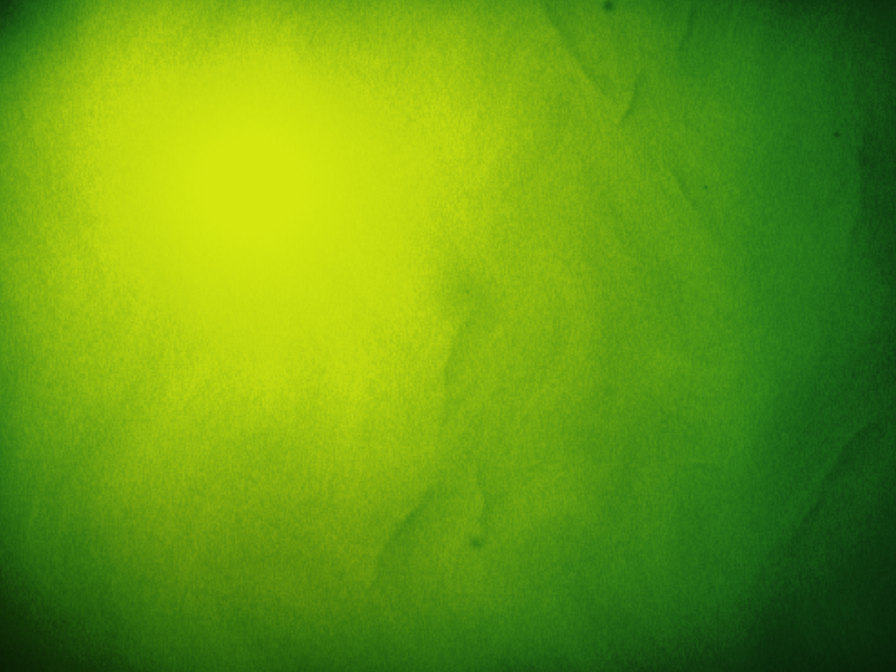
Write a Shadertoy shader that draws this background.

```glsl
// Crumpled green paper lit by a soft yellow glow at the upper left.
// A radial tone field with dark edges is mottled by warped sines and
// cellular noise, creased by curved folds, then mapped to a colour ramp.

const vec2 SHEET = vec2(4.0 / 3.0, 1.0);
const vec2 GLOW = vec2(0.373, 0.731);

float hash(vec2 p) {
    p = fract(p * vec2(0.1031, 0.1137));
    p += dot(p, p.yx + 33.33);
    return fract((p.x + p.y) * p.x * 47.0);
}

float valueNoise(vec2 p) {
    vec2 cell = floor(p), f = fract(p);
    f = f * f * (3.0 - 2.0 * f);
    return mix(mix(hash(cell), hash(cell + vec2(1, 0)), f.x),
               mix(hash(cell + vec2(0, 1)), hash(cell + vec2(1, 1)), f.x), f.y);
}

// Distance to the nearest scattered cell point
float cellular(vec2 p) {
    vec2 cell = floor(p);
    float nearest = 2.0;
    for (int y = -1; y <= 1; y++)
    for (int x = -1; x <= 1; x++) {
        vec2 c = cell + vec2(x, y);
        vec2 point = c + vec2(hash(c), hash(c + 37.0));
        nearest = min(nearest, length(p - point));
    }
    return nearest;
}

// Layered sines, each layer bent by the one before
float mottle(vec2 p) {
    float sum = 0.0, weight = 0.5;
    for (int i = 0; i < 6; i++) {
        p += 0.6 * sin(p.yx * 1.3 + float(i));
        sum += weight * sin(p.x) * sin(p.y + 0.7);
        p = mat2(1.5, 1.1, -1.1, 1.5) * p;
        weight *= 0.68;
    }
    return sum;
}

// Curved crease: shadow to the left of a->b, faint light to its right
float fold(vec2 p, vec2 a, vec2 b, float bend, float width) {
    float len = length(b - a);
    vec2 along = (b - a) / len;
    float t = dot(p - a, along) / len;
    float side = dot(p - a, vec2(-along.y, along.x)) - bend * 4.0 * t * (1.0 - t);
    float ends = smoothstep(0.0, 0.35, t) * (1.0 - smoothstep(0.6, 1.0, t));
    float shade = mix(-0.3, 1.0, smoothstep(-0.007, 0.007, side));
    return ends * shade * exp(-abs(side) / width);
}

float blob(vec2 p, vec2 centre, float radius) {
    vec2 d = (p - centre) / radius;
    return exp(-dot(d, d));
}

// Folds with wavering lines and uneven wear
float creases(vec2 p) {
    p += 0.004 * sin(p.yx * 43.0) + 0.002 * sin(p.yx * 117.0);
    float soft = fold(p, vec2(0.725, 0.580), vec2(0.656, 0.320), -0.025, 0.030);
    soft += fold(p, vec2(0.675, 0.325), vec2(0.530, 0.060), -0.020, 0.030);
    soft += fold(p, vec2(0.700, 0.330), vec2(0.715, 0.110), 0.010, 0.022);
    soft += fold(p, vec2(0.780, 1.040), vec2(0.945, 0.815), -0.015, 0.020);
    soft += fold(p, vec2(0.980, 0.785), vec2(1.100, 0.620), -0.015, 0.014);
    soft += fold(p, vec2(1.345, 0.420), vec2(1.150, 0.120), -0.025, 0.020);
    soft += fold(p, vec2(1.285, 0.870), vec2(1.250, 0.550), 0.010, 0.022);
    float sharp = fold(p, vec2(0.960, 0.910), vec2(0.908, 0.800), 0.003, 0.010);
    sharp += fold(p, vec2(1.030, 1.020), vec2(1.008, 0.880), 0.000, 0.010);
    return (0.6 + 0.8 * valueNoise(p * 22.0)) * (0.45 * soft + 0.85 * sharp);
}

float stains(vec2 p) {
    float dark = blob(p, vec2(0.709, 0.192), 0.009) + 0.4 * blob(p, vec2(0.680, 0.565), 0.035);
    dark += 1.3 * blob(p, vec2(0.906, 0.991), 0.008) + blob(p, vec2(1.245, 0.800), 0.004);
    return dark + blob(p, vec2(1.050, 0.721), 0.003) + 0.8 * blob(p, vec2(0.696, 0.566), 0.003);
}

// Glow falloff minus the darkened borders and corners
float lightTone(vec2 p) {
    vec2 far = SHEET - p;
    float border = 1.2 * (exp(-p.x / 0.09) + exp(-p.y / 0.09) + exp(-far.y / 0.08));
    border += 0.3 * exp(-far.x / 0.06) + 0.5 * smoothstep(1.06, 1.20, p.x);
    float corners = 1.5 * blob(p, vec2(0), 0.25) + 2.0 * blob(p, vec2(0, 1), 0.11);
    return 6.45 - 5.4 * length(p - GLOW) - border - corners;
}

// Ramp from deep green to yellow, one step per unit of tone
vec3 paperColour(float tone) {
    vec3 stops[7] = vec3[7](
        vec3(0.07, 0.24, 0.05), vec3(0.12, 0.38, 0.07), vec3(0.20, 0.49, 0.08),
        vec3(0.35, 0.60, 0.07), vec3(0.54, 0.72, 0.06), vec3(0.73, 0.84, 0.06),
        vec3(0.83, 0.91, 0.06));
    vec3 colour = stops[0];
    for (int i = 1; i < 7; i++)
        colour = mix(colour, stops[i], clamp(tone - float(i - 1), 0.0, 1.0));
    return colour * exp2(0.5 * clamp(tone, -2.5, 0.0));
}

void mainImage(out vec4 fragColor, in vec2 fragCoord) {
    vec2 p = fragCoord / iResolution.xy * SHEET;
    // Broad light, blotches and folds
    float tone = lightTone(p);
    float rough = 1.0 - smoothstep(4.6, 6.0, tone);
    tone += rough * (0.36 * mottle(p * vec2(10.0, 7.0)) + 0.20 * (0.5 - cellular(p * 6.0)));
    tone -= creases(p) + stains(p);
    // Fine upright fibres
    float fibre = valueNoise(p * vec2(370.0, 150.0)) + valueNoise(p * 350.0) - 1.0;
    tone += 0.34 * fibre * mix(0.25, 1.0, rough);
    // Cool right side, olive lower left
    float cool = smoothstep(0.85, 1.25, p.x);
    float olive = (1.0 - smoothstep(0.05, 0.40, p.y)) * (1.0 - smoothstep(0.4, 0.9, p.x));
    vec3 tint = mix(vec3(1), vec3(0.85, 1.02, 1.25), cool);
    tint *= mix(vec3(1), vec3(1.10, 0.95, 0.65), olive);
    fragColor = vec4(paperColour(tone) * tint, 1.0);
}
```
